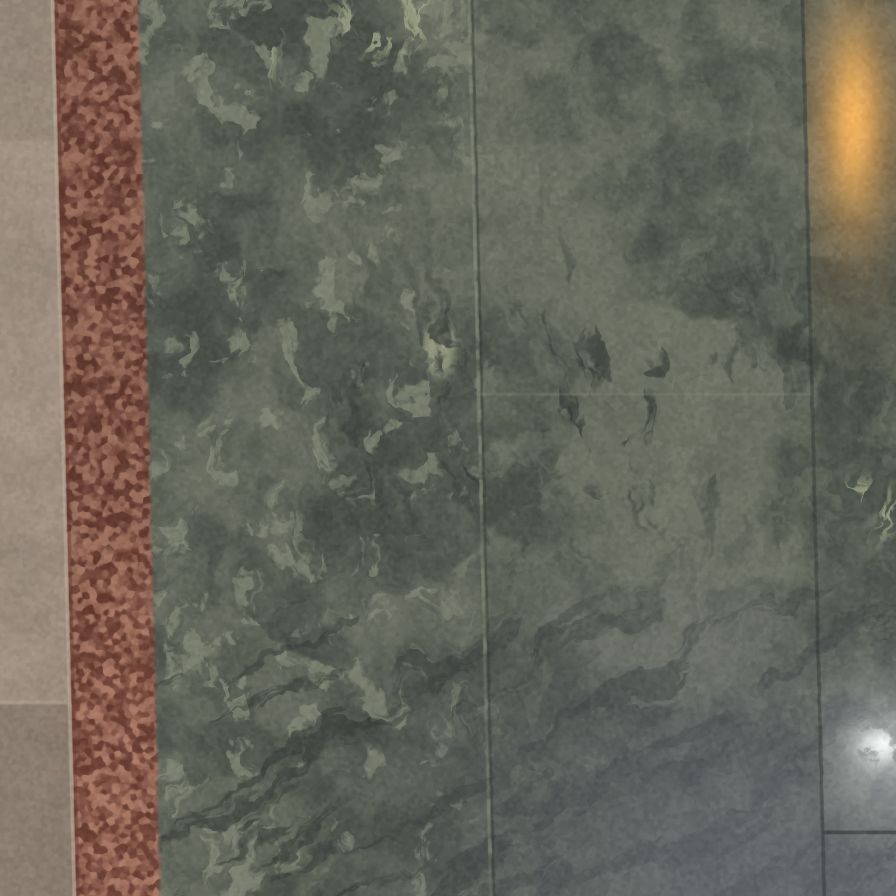
Write a Shadertoy shader that draws this texture.

```glsl
// Polished stone floor: a beige slab, a red granite band and veined green marble.
// Blended cellular noise gives mottling, flakes, veins and cracks; leaning
// joints divide the tiles, and soft lamp reflections are laid over the top.

const vec3 BEIGE = vec3(0.63, 0.57, 0.51);
const vec3 RED_DARK = vec3(0.39, 0.23, 0.19);
const vec3 RED_LIGHT = vec3(0.63, 0.45, 0.38);
const vec3 GREEN_DARK = vec3(0.285, 0.31, 0.28);
const vec3 GREEN_LIGHT = vec3(0.425, 0.44, 0.39);
const vec3 CRACK = vec3(0.20, 0.225, 0.21);
const vec3 FLAKE = vec3(0.51, 0.53, 0.46);
const vec3 VEIN = vec3(0.63, 0.65, 0.53);
const vec3 SKY = vec3(0.44, 0.46, 0.49);

float hash(vec2 p) {
    vec3 q = fract(vec3(p.xyx) * 0.1031);
    q += dot(q, q.yzx + 33.33);
    return fract((q.x + q.y) * q.z);
}

// Cellular noise: random tones of nearby feature points, blended by distance.
float cells(vec2 p) {
    vec2 base = floor(p);
    float tone = 0.0, total = 0.0;
    for (int y = -1; y <= 1; y++)
    for (int x = -1; x <= 1; x++) {
        vec2 cell = base + vec2(x, y);
        vec2 d = cell + vec2(hash(cell), hash(cell + 71.7)) - p;
        float weight = exp(-7.0 * dot(d, d));
        tone += weight * hash(cell + 19.3);
        total += weight;
    }
    return tone / total;
}

vec2 rotate(vec2 p, float angle) {
    float c = cos(angle), s = sin(angle);
    return vec2(c * p.x + s * p.y, c * p.y - s * p.x);
}

float layered(vec2 p) {
    float sum = 0.0, amplitude = 0.53;
    for (int i = 0; i < 4; i++) {
        sum += amplitude * cells(p);
        p = rotate(p, 0.6) * 2.1 + 13.7;
        amplitude *= 0.5;
    }
    return sum;
}

float spot(vec2 p, vec2 center, vec2 radius) {
    vec2 d = (p - center) / radius;
    return exp(-dot(d, d));
}

float stroke(float d, float width, float blur) {
    return 1.0 - smoothstep(width, width + blur, abs(d));
}

// Signed distance to the right of a joint that leans left as it rises.
float joint(vec2 p, float foot) {
    return p.x - foot + 0.0245 * p.y;
}

vec3 beigeSlab(vec2 p, float blur) {
    vec3 color = BEIGE * (0.91 + 0.13 * layered(p * 22.0));
    color *= mix(0.88, 1.0, smoothstep(0.21, 0.22, p.y));
    color *= 1.0 - 0.06 * smoothstep(0.836, 0.846, p.y);
    float seam = 0.5 * stroke(p.y - 0.216, 0.001, blur) + 0.2 * stroke(p.y - 0.841, 0.001, blur);
    return mix(color, BEIGE * 1.12, seam);
}

vec3 redGranite(vec2 p) {
    float speckle = 0.6 * cells(p * 150.0) + 0.4 * layered(p * 55.0);
    vec3 color = mix(RED_DARK, RED_LIGHT, smoothstep(0.2, 0.8, speckle));
    return color * mix(1.06, 0.96, smoothstep(0.2, 0.5, p.y));
}

vec3 greenMarble(vec2 p) {
    vec2 warp = vec2(layered(p * 17.0), layered(p * 17.0 + 40.0)) - 0.5;
    vec2 bent = p + 0.05 * warp;

    // Broad clouds and small mottling
    float broad = cells(bent * 6.0 + 3.0);
    float mottle = layered(bent * 24.0);
    float light = 0.45 * broad + 0.55 * mottle;
    light += 0.14 * spot(p, vec2(0.72, 0.85), vec2(0.3, 0.35));
    light += 0.16 * spot(p, vec2(0.18, 0.4), vec2(0.05, 0.8));
    light -= 0.10 * spot(p, vec2(0.43, 0.52), vec2(0.16, 0.2));
    vec3 color = mix(GREEN_DARK, GREEN_LIGHT, smoothstep(0.2, 0.82, light));

    // Pale flakes, mostly in the left tile
    float flake = smoothstep(0.61, 0.75, layered(bent * vec2(40.0, 30.0) + 8.0));
    color = mix(color, FLAKE, flake * mix(0.75, 0.22, smoothstep(0.45, 0.6, p.x)));

    // Dark cracks: slanted low down, upright near the middle
    float slanted = layered(rotate(bent, 0.52) * vec2(9.0, 42.0));
    float upright = layered(rotate(bent, 0.15) * vec2(34.0, 12.0) + 25.0);
    float low = 1.0 - smoothstep(0.2, 0.5, p.y);
    float middle = spot(p, vec2(0.62, 0.55), vec2(0.28, 0.17));
    color = mix(color, CRACK, 0.55 * low * smoothstep(0.57, 0.71, slanted));
    color = mix(color, CRACK, 0.75 * middle * smoothstep(0.59, 0.72, upright));

    // Bright ragged veins in a few patches
    float patches = spot(p, vec2(0.28, 0.96), vec2(0.035, 0.07))
        + spot(p, vec2(0.43, 0.98), vec2(0.065, 0.05))
        + spot(p, vec2(0.965, 0.43), vec2(0.045, 0.04))
        + 0.8 * spot(p, vec2(0.49, 0.61), vec2(0.025, 0.04));
    float ridge = abs(layered(bent * vec2(30.0, 15.0) + 5.0) - 0.5);
    float vein = (1.0 - smoothstep(0.015, 0.085, ridge)) * smoothstep(0.2, 0.7, patches);
    return mix(color, VEIN, 0.8 * vein);
}

vec3 reflections(vec3 color, vec2 p, float lastTile) {
    float sky = smoothstep(0.3, 0.85, p.x) * (1.0 - smoothstep(0.02, 0.46, p.y));
    color = mix(color, SKY, 0.62 * sky);
    float halo = spot(p, vec2(0.955, 0.86), vec2(0.06, 0.15));
    float core = spot(p, vec2(0.953, 0.865), vec2(0.027, 0.09));
    color = mix(color, vec3(0.66, 0.49, 0.29), 0.75 * halo * lastTile);
    color = mix(color, vec3(1.0, 0.74, 0.38), 0.85 * core * lastTile);
    float lamp = spot(p, vec2(0.985, 0.165), vec2(0.055, 0.06));
    float glint = spot(p, vec2(0.985, 0.17), vec2(0.03, 0.02)) * smoothstep(0.4, 0.6, layered(p * 50.0));
    return color + lastTile * (0.25 * lamp + 0.3 * glint);
}

void mainImage(out vec4 fragColor, in vec2 fragCoord) {
    vec2 p = fragCoord / iResolution.xy;
    float blur = 0.001 + 1.0 / iResolution.y;
    float wobble = 0.0015 * (layered(p * 60.0) - 0.5);
    float redEdge = joint(p, 0.084);
    float greenEdge = joint(p, 0.179) + 2.0 * wobble;
    float firstJoint = joint(p, 0.548) + wobble;
    float lastJoint = joint(p, 0.920) + wobble;
    float lastTile = smoothstep(-blur, blur, lastJoint);

    // Marble with its reflections and joints
    vec3 marble = reflections(greenMarble(p), p, lastTile);
    float worn = smoothstep(0.25, 0.65, cells(p * vec2(8.0, 60.0)));
    marble = mix(marble, CRACK, 0.45 * stroke(firstJoint - 0.003, 0.001, blur));
    marble = mix(marble, FLAKE, (0.3 + 0.4 * worn) * stroke(firstJoint, 0.001, blur));
    marble = mix(marble, CRACK, 0.5 * stroke(lastJoint, 0.001, blur));
    float rightTile = step(0.0, firstJoint) * (1.0 - lastTile);
    marble = mix(marble, FLAKE, 0.3 * worn * rightTile * stroke(p.y - 0.56, 0.0005, blur));
    marble = mix(marble, CRACK, 0.6 * lastTile * stroke(p.y - 0.071, 0.001, blur));

    // Three bands side by side
    vec3 color = mix(beigeSlab(p, blur), redGranite(p), smoothstep(-blur, blur, redEdge));
    color = mix(color, marble, smoothstep(-0.004, 0.004, greenEdge));
    color = mix(color, RED_DARK, 0.5 * stroke(redEdge - 0.003, 0.001, blur));
    color = mix(color, BEIGE * 1.12, 0.7 * stroke(redEdge + 0.001, 0.001, blur));

    color += 0.045 * (cells(p * 210.0) - 0.5);
    fragColor = vec4(clamp(color, 0.0, 1.0), 1.0);
}
```
